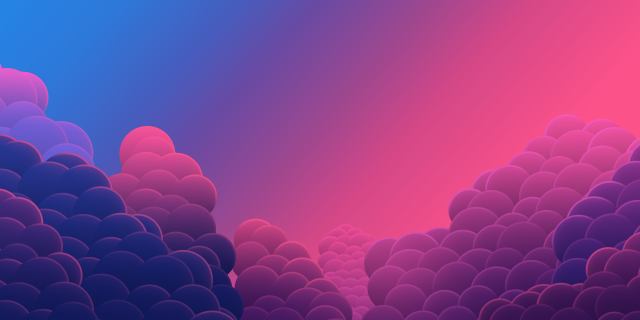
Give the GLSL for this background, as a WebGL 2 fragment shader.

```glsl
#version 300 es
precision highp float;
// Banks of rim-lit scalloped clouds under a blue to rose evening sky.

uniform vec2 u_resolution;
out vec4 fragColor;

#define ROW_STEP 0.55     // row spacing relative to column spacing
#define RIM_WIDTH 0.006   // thickness of the bright puff edge
#define RIM_GLOW 0.22     // reach of the soft edge light, in radii
#define GLOW_POS vec2(1.2, 0.2)
#define GLOW_TIGHTNESS 18.0
#define GLOW_AMOUNT 0.5
#define SKY_SLOPE 0.9

const vec3 NAVY = vec3(0.07, 0.10, 0.36);
const vec3 BLUE = vec3(0.15, 0.21, 0.57);
const vec3 LAVENDER = vec3(0.42, 0.36, 0.82);
const vec3 PLUM = vec3(0.24, 0.09, 0.37);
const vec3 VIOLET = vec3(0.52, 0.18, 0.52);
const vec3 ROSE = vec3(0.93, 0.31, 0.59);
const vec3 CORAL = vec3(1.0, 0.33, 0.55);
const vec3 MAGENTA = vec3(0.95, 0.36, 0.77);

vec3 hash32(vec2 p) {
  vec3 q = fract(vec3(p.xyx) * vec3(0.1031, 0.1030, 0.0973));
  q += dot(q, q.yxz + 33.33);
  return fract((q.xxy + q.yzz) * q.zyx);
}

// Diagonal sky ramp; the fourth component is the stop position
vec3 sky(vec2 p) {
  const vec4 stops[7] = vec4[7](
    vec4(0.14, 0.52, 0.90, 0.0), vec4(0.18, 0.47, 0.85, 0.39),
    vec4(0.28, 0.36, 0.74, 0.76), vec4(0.41, 0.29, 0.64, 1.0),
    vec4(0.62, 0.28, 0.56, 1.35), vec4(0.83, 0.28, 0.53, 1.65),
    vec4(0.99, 0.32, 0.54, 2.15));
  float t = p.x + SKY_SLOPE * (1.0 - p.y);
  vec3 col = stops[0].rgb;
  for (int i = 1; i < 7; i++)
    col = mix(col, stops[i].rgb, clamp((t - stops[i - 1].w) / (stops[i].w - stops[i - 1].w), 0.0, 1.0));
  return col;
}

// Height of a polyline skyline, below the canvas outside its span
float ridge(vec2 k[8], float x) {
  float y = -1.0;
  for (int i = 0; i < 7; i++)
    if (x >= k[i].x && x < k[i + 1].x)
      y = mix(k[i].y, k[i + 1].y, (x - k[i].x) / (k[i + 1].x - k[i].x));
  return y;
}

// Fills a skyline with overlapping puffs, painted from top to bottom
vec3 bank(vec3 col, vec2 p, vec2 k[8], float size, vec2 fade, vec3 base, vec3 top, vec3 rim) {
  if (p.x < k[0].x - size || p.x > k[7].x + size) return col;
  float px = 1.0 / u_resolution.y;
  vec2 cell = vec2(size, size * ROW_STEP);
  vec2 home = floor(p / cell);
  float lit = smoothstep(fade.x, fade.y, p.y);
  vec3 body = mix(base, top, lit);
  vec2 g = p - GLOW_POS;
  body = mix(body, ROSE, GLOW_AMOUNT * exp(-GLOW_TIGHTNESS * dot(g, g)));

  for (int row = 3; row >= -2; row--)
    for (int column = -1; column <= 1; column++) {
      vec2 id = home + vec2(column, row);
      vec3 h = hash32(id + 50.0 + floor(size * 900.0));
      float r = size * mix(0.6, 0.8, h.z);
      vec2 c = (id + vec2(0.3 + 0.5 * mod(id.y, 2.0), 0.25) + h.xy * vec2(0.4, 0.5)) * cell;
      float crest = min(ridge(k, c.x - 0.7 * r), ridge(k, c.x + 0.7 * r)) + 0.15 * r - r;
      if (c.y > crest + cell.y) continue;

      // The highest puff of each column rests on the skyline
      float outer = smoothstep(-cell.y, 0.0, c.y - crest);
      c.y = min(c.y, crest);
      vec2 v = p - c;
      float d = length(v) - r;
      if (d > px) continue;

      // Edge light faces the open sky in the centre
      vec2 toLight = normalize(vec2(1.15 - c.x, 0.8));
      float facing = smoothstep(-0.1, 0.85, dot(v / max(length(v), 0.001), toLight));
      float strength = facing * mix(0.25 + 0.45 * h.x, 1.0, outer) * (0.55 + 0.45 * lit);
      float line = smoothstep(-RIM_WIDTH - px, -RIM_WIDTH + px, d);
      float soft = exp(d / (RIM_GLOW * r));
      vec3 puff = body * (0.93 + 0.12 * v.y / r);
      puff = mix(puff, rim, strength * max(0.8 * line, 0.38 * soft));
      col = mix(col, puff, clamp(0.5 - d / px, 0.0, 1.0));
    }
  return col;
}

void main() {
  vec2 p = gl_FragCoord.xy / u_resolution.y;
  vec3 col = sky(p);

  // Distant middle and the right-hand slopes
  col = bank(col, p, vec2[8](vec2(0.97, 0.1), vec2(0.99, 0.24), vec2(1.03, 0.28), vec2(1.08, 0.31), vec2(1.14, 0.28),
    vec2(1.2, 0.25), vec2(1.25, 0.22), vec2(1.3, 0.0)), 0.05, vec2(0.0, 0.35), VIOLET, vec3(0.82, 0.25, 0.51), ROSE);
  col = bank(col, p, vec2[8](vec2(1.1, -0.1), vec2(1.13, 0.24), vec2(1.33, 0.28), vec2(1.42, 0.4), vec2(1.62, 0.56),
    vec2(1.69, 0.66), vec2(1.8, 0.66), vec2(2.3, 0.5)), 0.11, vec2(0.0, 0.7), PLUM, ROSE, MAGENTA);
  col = bank(col, p, vec2[8](vec2(1.62, -0.1), vec2(1.66, 0.2), vec2(1.71, 0.31), vec2(1.8, 0.38), vec2(1.88, 0.45),
    vec2(1.93, 0.52), vec2(2.0, 0.58), vec2(2.3, 0.62)), 0.12, vec2(0.05, 0.6), vec3(0.16, 0.1, 0.4), VIOLET, MAGENTA);
  col = bank(col, p, vec2[8](vec2(1.46, -0.1), vec2(1.52, 0.07), vec2(1.66, 0.11), vec2(1.76, 0.1), vec2(1.82, 0.16),
    vec2(1.87, 0.25), vec2(1.95, 0.3), vec2(2.3, 0.31)), 0.1, vec2(0.0, 0.35), PLUM * 0.85, VIOLET * 0.85, ROSE);

  // Left-hand slopes, back to front
  col = bank(col, p, vec2[8](vec2(-0.3, 0.85), vec2(0.05, 0.85), vec2(0.12, 0.79), vec2(0.145, 0.7), vec2(0.16, 0.65),
    vec2(0.23, 0.65), vec2(0.28, 0.58), vec2(0.3, 0.5)), 0.13, vec2(0.58, 0.86), LAVENDER, MAGENTA, MAGENTA);
  col = bank(col, p, vec2[8](vec2(0.7, 0.2), vec2(0.74, 0.3), vec2(0.82, 0.345), vec2(0.9, 0.31), vec2(0.97, 0.23),
    vec2(1.02, 0.13), vec2(1.12, 0.1), vec2(1.17, -0.1)), 0.1, vec2(0.0, 0.38), PLUM, ROSE * 0.85, CORAL);
  col = bank(col, p, vec2[8](vec2(0.3, 0.45), vec2(0.32, 0.53), vec2(0.4, 0.61), vec2(0.46, 0.63), vec2(0.56, 0.57),
    vec2(0.65, 0.46), vec2(0.72, 0.32), vec2(0.78, -0.1)), 0.11, vec2(0.1, 0.65), NAVY, ROSE, CORAL);
  col = bank(col, p, vec2[8](vec2(-0.3, 0.58), vec2(0.05, 0.57), vec2(0.24, 0.53), vec2(0.36, 0.45), vec2(0.42, 0.34),
    vec2(0.55, 0.3), vec2(0.66, 0.18), vec2(0.78, -0.1)), 0.13, vec2(0.0, 0.6), NAVY, BLUE, ROSE);
  col = bank(col, p, vec2[8](vec2(-0.3, 0.42), vec2(0.02, 0.41), vec2(0.12, 0.37), vec2(0.2, 0.32), vec2(0.22, 0.22),
    vec2(0.27, 0.16), vec2(0.31, 0.05), vec2(0.33, -0.1)), 0.12, vec2(0.0, 0.5), NAVY, vec3(0.3, 0.17, 0.5), ROSE);

  fragColor = vec4(col, 1.0);
}
```
